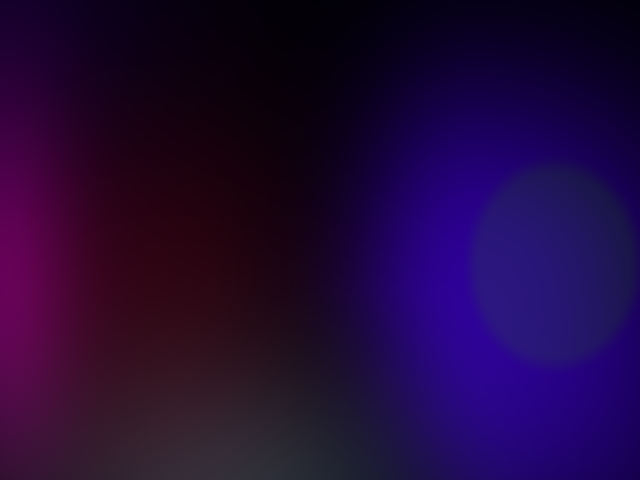
Write a WebGL 2 fragment shader that draws this background.

```glsl
#version 300 es
precision highp float;

uniform vec2 u_resolution;
out vec4 fragColor;

// Colours; each glow is light added to the base
const vec3 BASE = vec3(0.0, 0.0, 0.015);
const vec3 VIOLET = vec3(0.17, 0.0, 0.57);
const vec3 MAGENTA = vec3(0.32, 0.0, 0.30);
const vec3 MAROON = vec3(0.17, 0.008, 0.04);
const vec3 SLATE = vec3(0.13, 0.19, 0.20);
const vec3 INDIGO = vec3(0.03, 0.0, 0.11);
const vec3 DISC_TINT = vec3(-0.005, 0.085, -0.09);

// Centres, in units of the canvas height
const vec2 VIOLET_CENTRE = vec2(0.99, 0.392);
const vec2 MAGENTA_CENTRE = vec2(0.0, 0.41);
const vec2 MAROON_CENTRE = vec2(0.32, 0.39);
const vec2 SLATE_CENTRE = vec2(0.51, -0.05);
const vec2 INDIGO_CENTRE = vec2(0.0, 1.0);
const vec2 DISC_CENTRE = vec2(1.155, 0.448);

// Radii: left, right, down, up
const vec4 VIOLET_REACH = vec4(0.255, 0.46, 0.57, 0.45);
const vec4 MAGENTA_REACH = vec4(0.16, 0.16, 0.40, 0.42);
const vec4 MAROON_REACH = vec4(0.35, 0.33, 0.50, 0.40);
const vec4 SLATE_REACH = vec4(0.47, 0.38, 0.30, 0.30);
const vec4 INDIGO_REACH = vec4(0.38, 0.38, 0.35, 0.35);
const vec2 DISC_RADII = vec2(0.175, 0.21);

const float SOFT_FALLOFF = 2.0;
const float VIOLET_FALLOFF = 2.4;
const float VIOLET_LEAN = 0.25;
const float DISC_SOFTNESS = 0.12;

// Elliptical glow with its own radius on each side
float glow(vec2 offset, vec4 reach, float falloff) {
    vec2 radii = mix(reach.xz, reach.yw, step(0.0, offset));
    return exp(-pow(length(offset / radii), falloff));
}

// Filled ellipse with a feathered rim
float softDisc(vec2 offset, vec2 radii) {
    float d = length(offset / radii);
    return 1.0 - smoothstep(1.0 - DISC_SOFTNESS, 1.0 + DISC_SOFTNESS, d);
}

void main() {
    vec2 p = gl_FragCoord.xy / u_resolution.y;
    vec3 colour = BASE;

    // Warm side and dim corner
    colour += INDIGO * glow(p - INDIGO_CENTRE, INDIGO_REACH, SOFT_FALLOFF);
    colour += MAROON * glow(p - MAROON_CENTRE, MAROON_REACH, SOFT_FALLOFF);
    colour += MAGENTA * glow(p - MAGENTA_CENTRE, MAGENTA_REACH, SOFT_FALLOFF);

    // Grey haze along the floor
    colour += SLATE * glow(p - SLATE_CENTRE, SLATE_REACH, SOFT_FALLOFF);

    // Violet glow, leaning right below its centre
    vec2 violetOffset = p - VIOLET_CENTRE;
    violetOffset.x += VIOLET_LEAN * min(violetOffset.y, 0.0);
    colour += VIOLET * glow(violetOffset, VIOLET_REACH, VIOLET_FALLOFF);

    // Muted disc within the violet
    colour += DISC_TINT * softDisc(p - DISC_CENTRE, DISC_RADII);

    fragColor = vec4(clamp(colour, 0.0, 1.0), 1.0);
}
```
